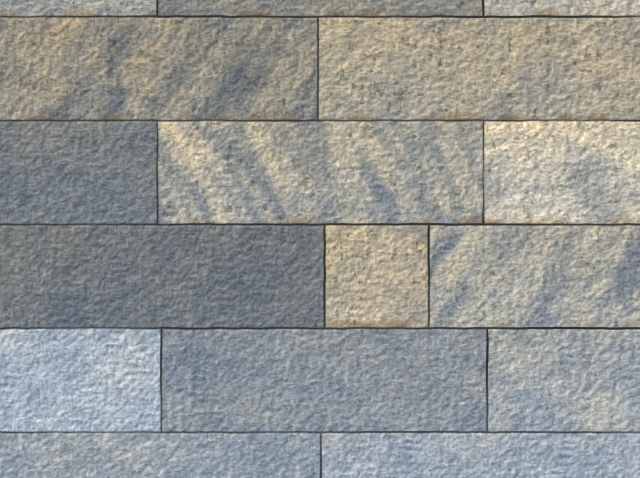
A Shadertoy shader for this texture:

```glsl
float hash(vec2 p) {
    return fract(sin(dot(p, vec2(127.1, 311.7))) * 43758.5453);
}

float noise(vec2 p) {
    vec2 i = floor(p), f = fract(p);
    f = f * f * (3.0 - 2.0 * f);
    return mix(mix(hash(i), hash(i + vec2(1, 0)), f.x),
               mix(hash(i + vec2(0, 1)), hash(i + vec2(1, 1)), f.x), f.y);
}

float fbm(vec2 p) {
    float sum = 0.0, amp = 0.571;
    for (int i = 0; i < 3; i++) {
        sum += amp * noise(p);
        p = p * 2.03 + 17.3;
        amp *= 0.5;
    }
    return sum;
}

// Warmth and brightness of each stone, three per course from the bottom
const vec2 stoneTone[18] = vec2[18](
    vec2(0.05, 0.63), vec2(0.05, 0.67), vec2(0.05, 0.67),
    vec2(0.00, 0.70), vec2(0.12, 0.58), vec2(0.35, 0.67),
    vec2(0.22, 0.48), vec2(0.85, 0.66), vec2(0.50, 0.64),
    vec2(0.25, 0.50), vec2(0.62, 0.64), vec2(0.75, 0.76),
    vec2(0.58, 0.53), vec2(0.78, 0.63), vec2(0.78, 0.63),
    vec2(0.60, 0.63), vec2(0.60, 0.54), vec2(0.65, 0.67));

void mainImage(out vec4 fragColor, in vec2 fragCoord) {
    vec2 p = fragCoord / iResolution.y;
    float px = 1.0 / iResolution.y;
    vec2 wobble = 0.0018 * (vec2(noise(p * 35.0), noise(p * 35.0 + 50.0)) - 0.5);

    // Courses in running bond
    float t = (p.y + wobble.y - 0.096) / 0.2173 + 1.0;
    float row = floor(t), v = fract(t);
    float u = (p.x + wobble.x) / 0.682 + 0.025 + 0.5 * mod(row, 2.0)
            - 0.025 * hash(vec2(row, 4.0));
    float left = floor(u), right = left + 1.0, id = left;

    // One stone is cut in two
    if (row == 2.0 && left == 1.0) {
        if (u < 1.32) right = 1.32;
        else { left = 1.32; id = 2.0; }
    }
    float sideGap = min(u - left, right - u) * 0.682;
    float bedGap = min(v, 1.0 - v) * 0.2173;
    vec2 tone = stoneTone[clamp(int(row) * 3 + int(id), 0, 17)];
    vec2 q = p + 7.0 * vec2(hash(vec2(row, id)), hash(vec2(id, row + 9.0)));

    // Broad mineral blotches
    float blotch = fbm(q * vec2(7.0, 9.0)) - 0.5;
    float mottle = fbm(q * vec2(42.0, 50.0)) - 0.5;
    float warmth = tone.x + 0.5 * blotch + 0.35 * mottle + 0.2 * (v - 0.5);
    vec3 color = tone.y * mix(vec3(0.91, 0.985, 1.07), vec3(1.09, 1.01, 0.85),
                              clamp(warmth, 0.0, 1.0));
    color *= 1.0 + 0.14 * blotch + 0.22 * mottle;
    float slate = smoothstep(0.60, 0.74, fbm(q * vec2(9.0, 12.0) + 31.0));
    color = mix(color, vec3(0.43, 0.46, 0.50), 0.45 * slate * tone.x);

    // Slanted veins, strongest on a diagonal of stones
    float slant = 0.48 * (mod(row, 2.0) * 2.0 - 1.0);
    vec2 grain = vec2(dot(q, vec2(0.87, slant)), dot(q, vec2(-slant, 0.87)));
    float vein = fbm(grain * vec2(26.0, 4.0) + 1.2 * blotch);
    float veined = row + id == 4.0 ? 1.0 : 0.15;
    color *= 1.0 + veined * (vein - 0.5) * vec3(0.65, 0.5, 0.25);
    float streak = pow(1.0 - abs(2.0 * vein - 1.0), 12.0);
    color += veined * streak * vec3(0.07, 0.06, 0.04);

    // Fine cleft surface lit from the upper left
    vec2 cleft = q * vec2(105.0, 125.0) + 1.5 * mottle;
    float relief = fbm(cleft) - fbm(cleft + vec2(-0.40, 0.45));
    color *= 1.0 + 0.52 * relief;
    color *= 0.92 + 0.16 * noise(q * 190.0);

    // Small dark pits on the warmer stones
    float pits = smoothstep(0.66, 0.80, fbm(q * vec2(75.0, 60.0) + 11.0));
    color *= 1.0 - 0.30 * pits * tone.x;

    // Rust along the lower edges
    float rust = smoothstep(0.022, 0.0, v * 0.2173)
               * smoothstep(0.4, 0.8, noise(q * 26.0)) * smoothstep(0.3, 0.8, tone.x);
    color = mix(color, vec3(0.46, 0.33, 0.18), 0.5 * rust);

    // Pale upper arris and thin, uneven joints
    float arris = smoothstep(0.002, 0.004, bedGap) * smoothstep(0.008, 0.004, bedGap);
    color += 0.09 * arris * step(0.5, v) * noise(p * vec2(30.0, 9.0));
    float wear = noise(p * vec2(5.0, 8.0) + 3.0);
    float halfWidth = mix(0.0007, 0.0018, wear);
    float gap = min(sideGap, bedGap);
    color *= 1.0 - 0.13 * smoothstep(0.006, 0.0, gap);
    float joint = 1.0 - smoothstep(halfWidth - 0.5 * px, halfWidth + px, gap);
    color = mix(color, vec3(0.17, 0.17, 0.16), joint * mix(0.45, 1.0, wear));

    fragColor = vec4(clamp(color, 0.0, 1.0), 1.0);
}
```
